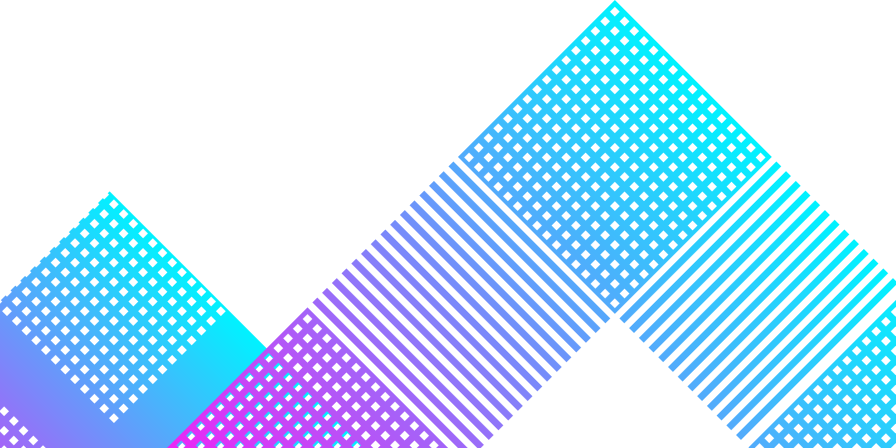
A Shadertoy shader for this background:

```glsl
// Two gradient chevrons on white, cut into perforated diamonds and striped bars.
// Each chevron uses diagonal axes from its apex: q.x runs down-right, q.y down-left,
// so every block, hole and stripe becomes an axis-aligned band.

#define PITCH 0.0434                  // spacing of holes and stripes
#define HALF_SLOT 0.0109              // half width of a hole or stripe
#define BLOCK 0.7005                  // side of a large diamond
#define FIRST_HOLE 0.026              // first hole centre inside a block
#define FIRST_STRIPE 0.7318           // first stripe centre
#define LEFT_GRID 1.372               // start of the lower left grid
#define RIGHT_GRID 1.297              // start of the lower right grid
#define BIG_APEX vec2(1.3724, 1.0)
#define SMALL_APEX vec2(0.2448, 0.5729)
#define CYAN vec3(0.0, 0.95, 1.0)
#define MAGENTA vec3(0.92, 0.15, 0.96)

// Diagonal coordinates measured down from an apex
vec2 diagonal(vec2 p, vec2 apex) {
    vec2 d = p - apex;
    return vec2(d.x - d.y, -d.x - d.y);
}

// Smooth step about one pixel wide
float edge(float d) {
    return clamp(d * iResolution.y / 1.5 + 0.5, 0.0, 1.0);
}

float band(float x, float low, float high) {
    return edge(x - low) * edge(high - x);
}

// Repeated slots, one of them centred on "first"
float slots(float x, float first) {
    float d = abs(fract((x - first) / PITCH + 0.5) - 0.5) * PITCH;
    return edge(HALF_SLOT - d);
}

float holes(vec2 q, vec2 first) {
    return slots(q.x, first.x) * slots(q.y, first.y);
}

// One arm of the large chevron: stripes, then a second grid, along q.x
float arm(vec2 q, float gridStart) {
    float stripes = slots(q.x, FIRST_STRIPE)
                  * band(q.x, BLOCK + 0.01, gridStart - 0.02);
    float grid = band(q.x, gridStart, gridStart + BLOCK)
               * (1.0 - holes(q, vec2(gridStart, 0.0) + FIRST_HOLE));
    return (stripes + grid) * band(q.y, 0.0, BLOCK);
}

float bigChevron(vec2 q) {
    float top = band(q.x, 0.0, BLOCK) * band(q.y, 0.0, BLOCK)
              * (1.0 - holes(q, vec2(FIRST_HOLE)));
    return max(top, max(arm(q, RIGHT_GRID), arm(q.yx, LEFT_GRID)));
}

float smallChevron(vec2 q) {
    // Perforated areas: upper diamond, lower left corner, overlap at the right
    float upper = edge(0.536 - q.x) * edge(0.517 - q.y)
                * holes(q, vec2(-0.005, 0.0195));
    float corner = edge(q.y - 0.708) * edge(0.456 - q.x)
                 * holes(q, vec2(-0.005, 0.7266));
    float overlap = edge(q.x - 0.708) * holes(q, vec2(0.7344, 0.0195));
    float cut = max(upper, max(corner, overlap));
    return edge(q.x) * edge(q.y) * (1.0 - cut);
}

void mainImage(out vec4 fragColor, in vec2 fragCoord) {
    vec2 p = fragCoord / iResolution.y;
    vec2 big = diagonal(p, BIG_APEX);
    vec2 small = diagonal(p, SMALL_APEX);

    // Both gradients run down-left, the small one faster
    vec3 bigColor = mix(CYAN, MAGENTA, clamp(big.y / 1.98, 0.0, 1.0));
    vec3 smallColor = mix(CYAN, MAGENTA, clamp(small.y / 1.17, 0.0, 1.0));

    vec3 color = vec3(1.0);
    color = mix(color, smallColor, smallChevron(small));
    color = mix(color, bigColor, bigChevron(big));
    fragColor = vec4(color, 1.0);
}
```
